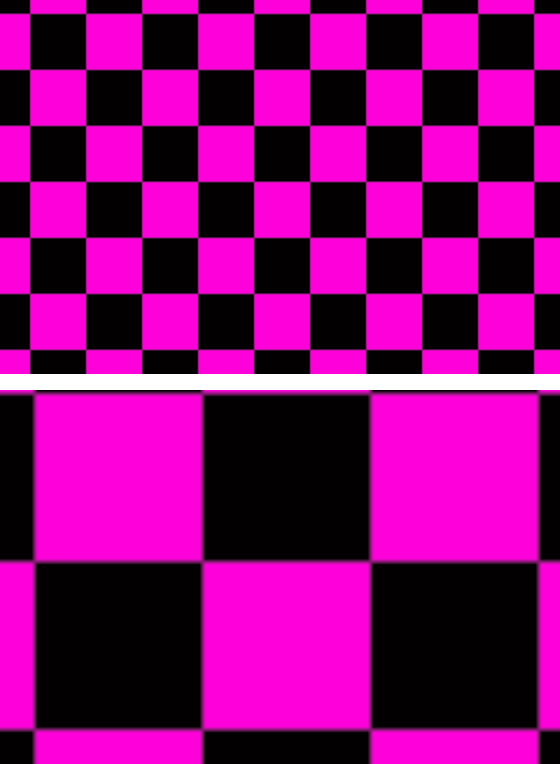
Top, the full canvas; bottom, a detail of the centre.
Reproduce this pattern procedurally as a Shadertoy shader.

```glsl
const float CELLS_ACROSS = 10.0;               // squares per canvas width
const vec2 GRID_ORIGIN = vec2(0.0540, 0.0430); // first corner, in canvas widths
const float EDGE_WIDTH = 0.036;                // soft edge, in squares
const vec3 MAGENTA = vec3(0.995, 0.0, 0.855);
const vec3 BLACK = vec3(0.006, 0.0, 0.0);
const vec3 EDGE_TINT = vec3(0.02, 0.09, 0.02); // slight greying along the edges

// Signed distance to the nearest grid line, positive inside even squares
vec2 signedStripes(vec2 p) {
    return abs(mod(p - 0.5, 2.0) - 1.0) - 0.5;
}

// Smoothed checkerboard: 1 on even squares, 0 on odd ones
float checker(vec2 p, float edge) {
    vec2 side = clamp(2.0 * signedStripes(p) / edge, -1.0, 1.0);
    return 0.5 + 0.5 * side.x * side.y;
}

void mainImage(out vec4 fragColor, in vec2 fragCoord) {
    vec2 grid = (fragCoord / iResolution.x - GRID_ORIGIN) * CELLS_ACROSS;

    // Keep the edge at least one pixel wide on small canvases
    float edge = max(EDGE_WIDTH, CELLS_ACROSS / iResolution.x);
    float mask = checker(grid, edge);

    vec3 color = mix(BLACK, MAGENTA, mask);
    color += EDGE_TINT * 4.0 * mask * (1.0 - mask);
    fragColor = vec4(color, 1.0);
}
```
